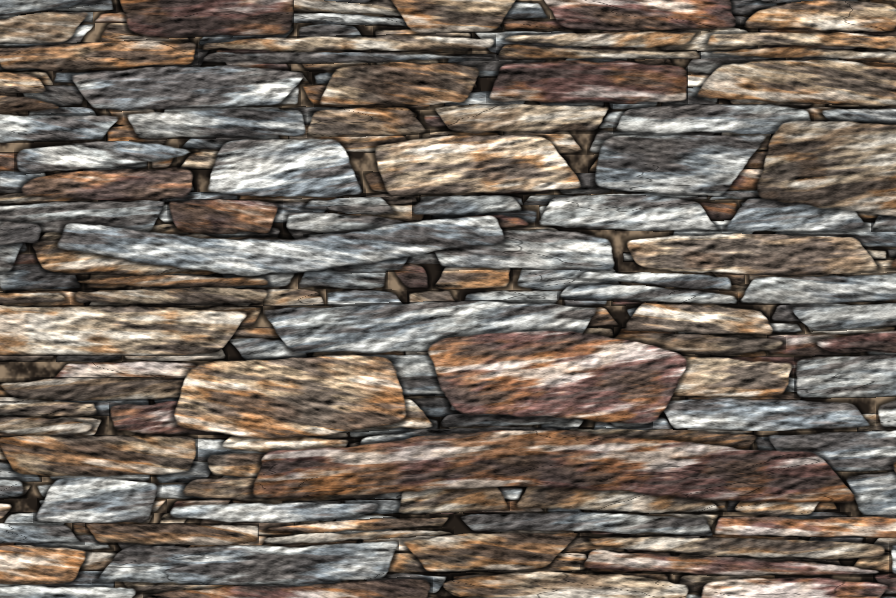
Reproduce this texture procedurally as a WebGL 2 fragment shader.

```glsl
#version 300 es
precision highp float;
// Dry-stone wall of flat slate slabs in blue-grey, tan, rust and maroon.
// Three layers of jittered courses (chips, slabs, big slabs) are stacked back
// to front; each slab is a tapered, rough-edged cell with streaked grain.
#define CHIP_ROWS 31.0
#define SLAB_ROWS 15.0
#define BIG_ROWS 8.0
#define CHIP_LENGTH 0.15
#define SLAB_LENGTH 0.36
#define BIG_LENGTH 0.62
#define BIG_SHARE 0.33
#define SPLIT_SHARE 0.36
#define EDGE_ROUGHNESS 0.009
#define GRAIN_CONTRAST 0.75
#define RELIEF 1.5
#define EXPOSURE 1.0

uniform vec2 u_resolution;
out vec4 fragColor;

struct Slab { float inside; float above; float below; vec2 id; };

float hash(vec2 p) {
  vec3 v = fract(vec3(p.xyx) * 0.1031);
  v += dot(v, v.yzx + 33.33);
  return fract((v.x + v.y) * v.z);
}

float pick(vec2 id, float k) { return hash(id + k * vec2(7.3, 13.1)); }

float noise(vec2 p) {
  vec2 i = floor(p), f = fract(p);
  f = f * f * (3.0 - 2.0 * f);
  return mix(mix(hash(i), hash(i + vec2(1, 0)), f.x),
             mix(hash(i + vec2(0, 1)), hash(i + vec2(1, 1)), f.x), f.y);
}

float fbm(vec2 p) {
  float sum = 0.0, amp = 0.53;
  for (int i = 0; i < 4; i++) {
    sum += amp * noise(p);
    p = mat2(1.98, 0.16, -0.16, 1.98) * p + 19.7;
    amp *= 0.5;
  }
  return sum;
}

float smoothMin(float a, float b, float k) {
  float h = max(k - abs(a - b), 0.0) / k;
  return min(a, b) - h * h * k * 0.25;
}

// Jittered interval around x: returns low edge, high edge and index.
vec3 interval(float x, float seed) {
  float i = floor(x);
  if (x < i + 0.6 * hash(vec2(i, seed))) i -= 1.0;
  return vec3(i + 0.6 * hash(vec2(i, seed)),
              i + 1.0 + 0.6 * hash(vec2(i + 1.0, seed)), i);
}

// Finds the slab of one layer that may cover p.
Slab findSlab(vec2 p, float rows, float len, float gap, float split, float seed) {
  float wave = 0.5 * (noise(vec2(p.x * 2.3, p.y * 2.0) + seed) - 0.5);
  float y = p.y * rows + wave + seed;
  vec3 row = interval(y, seed);
  float rowLen = len * mix(0.65, 1.35, hash(vec2(row.z, seed + 5.0)));
  float x = p.x / rowLen + 9.0 * hash(vec2(row.z, seed + 8.0)) + 3.0;
  vec3 col = interval(x, row.z * 3.0 + seed);
  vec2 id = vec2(col.z, row.z) + seed * 5.0;
  vec2 q = vec2((x - 0.5 * (col.x + col.y)) * rowLen,
                (y - 0.5 * (row.x + row.y)) / rows);
  vec2 h = 0.5 * vec2((col.y - col.x) * rowLen, (row.y - row.x) / rows);
  float top = h.y, bottom = -h.y, along = q.x / h.x;
  // A slanted joint turns some cells into two wedges.
  if (pick(id, 1.0) < split) {
    float joint = h.y * (0.5 * (pick(id, 2.0) - 0.5) + 0.7 * (pick(id, 3.0) - 0.5) * along);
    if (q.y > joint) { bottom = joint; id += 53.0; } else top = joint;
  }
  // Tapered top and foot, slanted ends, rough outline.
  float side = along < 0.0 ? 4.0 : 5.0;
  float taper = along * along * h.y;
  top -= taper * 0.5 * pick(id, side);
  bottom += taper * 0.3 * pick(id, side + 2.0);
  float slant = 1.8 * (pick(id, side + 4.0) - 0.5);
  float end = h.x - abs(q.x) + slant * q.y - abs(slant) * h.y;
  float above = top - q.y, below = q.y - bottom;
  float d = smoothMin(end, min(above, below), 0.35 * h.y) - gap;
  d += EDGE_ROUGHNESS * (fbm(p * vec2(24.0, 46.0) + id) - 0.5);
  return Slab(d, above - gap, below - gap, id);
}

// Mineral colours, streaks and chiselled relief of one slab.
vec3 slabColour(vec2 p, Slab s) {
  vec2 g = p + 3.0 * vec2(pick(s.id, 11.0), pick(s.id, 12.0));
  g.y += (p.x - 0.75) * 0.3 * (pick(s.id, 13.0) - 0.5);
  float streak = fbm(g * vec2(8.0, 60.0));
  float blotch = fbm(g * vec2(9.0, 24.0) + 31.0);
  vec2 fine = g * vec2(42.0, 120.0);
  float relief = fbm(fine) - fbm(fine + vec2(-0.25, 0.6));
  float kind = pick(s.id, 14.0);
  vec3 base = vec3(0.43, 0.455, 0.47), stain = vec3(0.57, 0.58, 0.57);
  if (kind > 0.45) { base = vec3(0.63, 0.565, 0.48); stain = vec3(0.52, 0.44, 0.36); }
  if (kind > 0.72) { base = vec3(0.59, 0.45, 0.33); stain = vec3(0.65, 0.57, 0.47); }
  if (kind > 0.88) { base = vec3(0.40, 0.30, 0.28); stain = vec3(0.53, 0.39, 0.29); }
  vec3 c = mix(base, stain, smoothstep(0.42, 0.66, blotch));
  float rust = smoothstep(0.52, 0.68, fbm(g * vec2(13.0, 34.0) + 77.0));
  c = mix(c, vec3(0.57, 0.38, 0.22), rust * (kind > 0.45 ? 0.55 : 0.08));
  c = mix(c, vec3(0.76, 0.75, 0.72), 0.65 * smoothstep(0.52, 0.70, streak));
  c = mix(c, vec3(0.33, 0.30, 0.285), 0.7 * smoothstep(0.50, 0.36, streak));
  c *= mix(0.84, 1.2, pick(s.id, 15.0));
  c *= 1.0 + GRAIN_CONTRAST * (streak - 0.5) + RELIEF * relief;
  float crack = abs(fbm(g * vec2(4.0, 26.0) + 50.0) - 0.5);
  float cracked = step(0.6, pick(s.id, 16.0));
  c *= 1.0 - 0.35 * cracked * (1.0 - smoothstep(0.0, 0.010, crack));
  // Skylight on the upper lip, shade under the belly.
  c *= 1.0 + 0.16 * exp(-max(s.above, 0.0) / 0.006);
  c *= mix(0.68, 1.0, smoothstep(-0.002, 0.010, s.below));
  return c * mix(0.75, 1.0, smoothstep(0.0, 0.004, s.inside));
}

vec3 lay(vec3 under, vec2 p, Slab s, float share, float light) {
  if (pick(s.id, 20.0) > share) return under;
  float pixel = 1.0 / u_resolution.y;
  under *= mix(0.36, 1.0, smoothstep(0.0, 0.011, -s.inside));
  return mix(under, slabColour(p, s) * light, smoothstep(-pixel, pixel, s.inside));
}

void main() {
  vec2 p = gl_FragCoord.xy / u_resolution.y;
  // Earth and mortar deep in the joints.
  vec3 c = mix(vec3(0.15, 0.125, 0.105), vec3(0.58, 0.50, 0.41),
               smoothstep(0.38, 0.68, fbm(p * 32.0)));
  c = lay(c, p, findSlab(p, CHIP_ROWS, CHIP_LENGTH, 0.001, 0.0, 3.0), 0.94, 0.95);
  c = lay(c, p, findSlab(p, SLAB_ROWS, SLAB_LENGTH, 0.0015, SPLIT_SHARE, 11.0), 0.93, 1.0);
  c = lay(c, p, findSlab(p, BIG_ROWS, BIG_LENGTH, 0.010, 0.0, 23.0), BIG_SHARE, 1.0);
  fragColor = vec4(clamp(c * EXPOSURE, 0.0, 1.0), 1.0);
}
```
